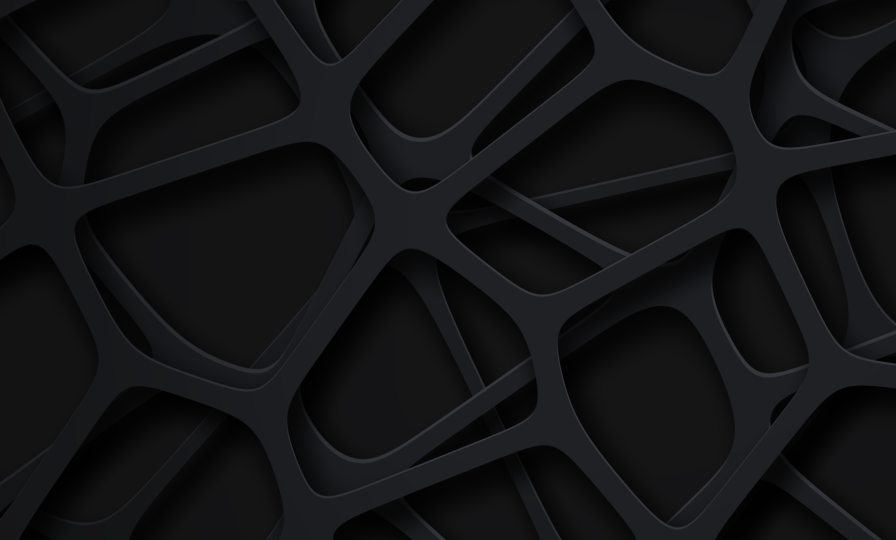
A WebGL 2 fragment shader for this background:

```glsl
#version 300 es
precision highp float;
// Stacked dark webs of straight diagonal struts with rounded openings.
// Each web is a stretched Voronoi grid whose border distances are blended
// smoothly; it casts a soft shadow and has a lit rim on its upper edges.
uniform vec2 u_resolution;
out vec4 fragColor;

const vec3 BASE = vec3(0.081, 0.081, 0.086);
const vec3 FACE = vec3(0.125, 0.130, 0.143);
const vec3 RIM = vec3(0.220, 0.227, 0.247);
const vec2 STRETCH = vec2(1.16, 0.86);
const vec2 SHADOW_OFFSET = vec2(-0.022, 0.030);
const vec2 LIGHT_DIR = vec2(0.28, 0.96);
const float JITTER = 0.46;

vec2 hash22(vec2 p) {
  vec3 q = fract(vec3(p.xyx) * vec3(0.1031, 0.1030, 0.0973));
  q += dot(q, q.yzx + 33.33);
  return fract((q.xx + q.yz) * q.zy);
}

mat2 rotation(float angle) {
  float c = cos(angle), s = sin(angle);
  return mat2(c, s, -s, c);
}

// Offset from a grid position to the seed point of a cell
vec2 seedOffset(vec2 cell, vec2 pos, float seed) {
  vec2 jitter = 0.5 + JITTER * (hash22(cell + seed) - 0.5);
  return (cell + jitter - pos) * STRETCH;
}

// xy: direction into the opening, z: distance to the strut edge (negative inside)
vec3 web(vec2 p, float size, float angle, float seed, float halfWidth, float blend) {
  mat2 turn = rotation(angle);
  vec2 pos = (p * turn) / (size * STRETCH);
  vec2 home = floor(pos);
  vec2 nearestCell = home, nearest = vec2(0.0);
  float best = 1e5;
  for (int y = -1; y <= 1; y++)
    for (int x = -1; x <= 1; x++) {
      vec2 cell = home + vec2(x, y);
      vec2 r = seedOffset(cell, pos, seed);
      if (dot(r, r) < best) {
        best = dot(r, r);
        nearest = r;
        nearestCell = cell;
      }
    }

  // Exponential blend of all border distances rounds the corners
  float total = 1e-9;
  vec2 normal = vec2(0.0);
  for (int y = -2; y <= 2; y++)
    for (int x = -2; x <= 2; x++) {
      if (x == 0 && y == 0) continue;
      vec2 r = seedOffset(nearestCell + vec2(x, y), pos, seed);
      vec2 dir = normalize(r - nearest);
      float border = max(dot(0.5 * (r + nearest), dir), 0.0) * size;
      float weight = exp(-border / blend);
      total += weight;
      normal -= weight * dir;
    }
  return vec3(turn * (normal / total), -blend * log(total) - halfWidth);
}

// Lays one web with its shadow and rim over the colour below
vec3 addWeb(vec3 below, vec2 p, float size, float angle, float seed,
            float halfWidth, float rimWidth, float softness, vec3 face, vec3 rim) {
  float blend = 0.050 * size;
  float pixel = 0.75 / u_resolution.y;

  float casterDist = web(p + SHADOW_OFFSET, size, angle, seed, halfWidth, blend).z;
  float shadow = 1.0 - smoothstep(-0.02, softness, casterDist);
  vec3 color = below * (1.0 - 0.74 * shadow);

  vec3 shape = web(p, size, angle, seed, halfWidth, blend);
  float cover = 1.0 - smoothstep(-pixel, pixel, shape.z);
  float facing = max(dot(shape.xy, LIGHT_DIR), 0.0);
  float lit = smoothstep(-pixel, pixel, shape.z + rimWidth * facing);
  lit *= smoothstep(0.05, 0.5, facing);
  return mix(color, mix(face, rim, lit), cover);
}

void main() {
  vec2 uv = gl_FragCoord.xy / u_resolution;
  vec2 p = gl_FragCoord.xy / u_resolution.y;

  // Light gathers right of the centre and fades to the left and the corners
  float glow = smoothstep(-0.1, 0.55, uv.x);
  glow *= 1.0 - 0.35 * smoothstep(0.3, 0.8, length(uv - vec2(0.62, 0.55)));
  vec3 face = FACE * mix(0.66, 1.0, glow);
  vec3 rim = RIM * mix(0.60, 1.0, glow);

  vec3 color = BASE * mix(0.90, 1.0, glow);
  color = addWeb(color, p, 0.74, 0.50, 71.0, 0.014, 0.005, 0.045, face * 0.86, rim * 0.82);
  color = addWeb(color, p, 0.50, 0.74, 23.0, 0.019, 0.008, 0.048, face * 0.94, rim * 0.95);
  color = addWeb(color, p, 0.43, 0.64, 8.0, 0.022, 0.004, 0.052, face, rim);
  fragColor = vec4(color, 1.0);
}
```
